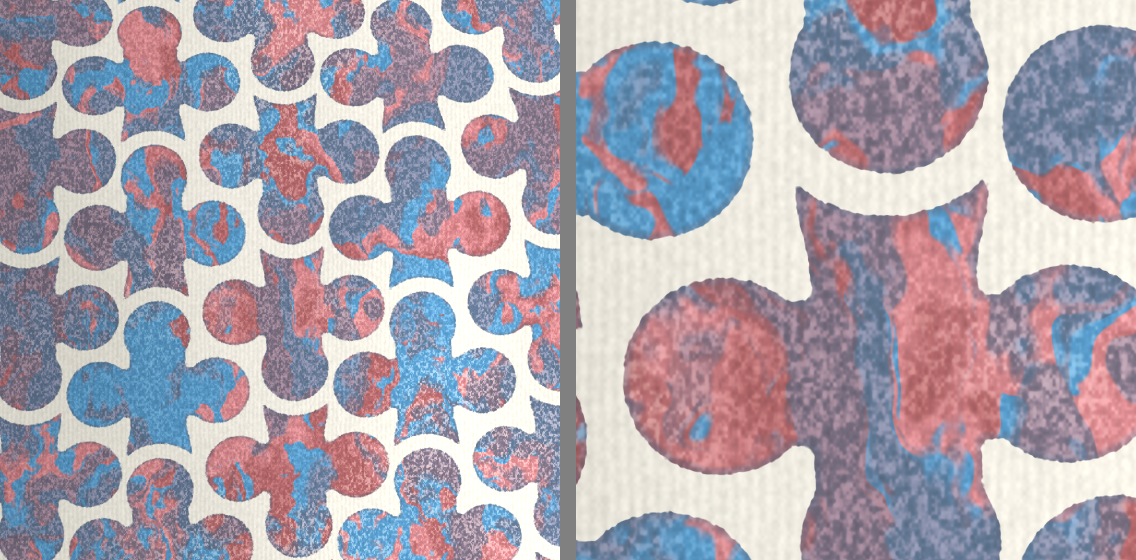
Left, the full canvas; right, a detail of the centre.
Reproduce this pattern procedurally as a Shadertoy shader.

```glsl
// Printed cloth: interlocking three-lobed motifs, upright and inverted in
// alternating columns, each filled with its own marbled blue and pink ink.
// Distance functions shape the motif; warped noise makes ink, weave and wear.

const vec2  PITCH       = vec2(0.234, 0.280);  // column and row spacing
const vec2  FIRST       = vec2(0.269, 0.431);  // first motif, from top left
const vec2  FLIP_OFFSET = vec2(0.007, 0.142);  // shift of inverted columns
const float SLOPE       = 0.037;               // rows rise to the right
const float LOBE_RADIUS = 0.0586;
const float LOBE_REACH  = 0.102;
const float BODY_HALF   = 0.049;
const float TAIL_CUT    = 0.086;               // radius of the hollow tail
const float MARBLE_FREQ = 9.0;
const vec2  THREADS     = vec2(270.0, 220.0);
const float GRAIN       = 0.30;

const vec3 CLOTH = vec3(0.975, 0.960, 0.915);
const vec3 BLUE  = vec3(0.36, 0.63, 0.82);
const vec3 PINK  = vec3(0.87, 0.55, 0.57);
const vec3 RED   = vec3(0.73, 0.42, 0.43);
const vec3 SLATE = vec3(0.42, 0.46, 0.55);

float hash(vec2 p) {
    vec3 q = fract(p.xyx * vec3(0.1031, 0.1030, 0.0973));
    q += dot(q, q.yzx + 33.33);
    return fract((q.x + q.y) * q.z);
}

float noise(vec2 p) {
    vec2 i = floor(p), f = fract(p);
    f = f * f * (3.0 - 2.0 * f);
    vec2 e = vec2(0.0, 1.0);
    return mix(mix(hash(i), hash(i + e.yx), f.x),
               mix(hash(i + e), hash(i + e.yy), f.x), f.y);
}

float fbm(vec2 p) {
    float sum = 0.0, amp = 0.53;
    for (int i = 0; i < 4; i++) {
        sum += amp * noise(p);
        p = mat2(1.6, 1.2, -1.2, 1.6) * p + 7.3;
        amp *= 0.5;
    }
    return sum;
}

float smin(float a, float b, float k) {
    float h = max(k - abs(a - b), 0.0) / k;
    return min(a, b) - 0.25 * h * h * k;
}

// Head, two side lobes, and a flared body hollowed by the next head
float motif(vec2 p) {
    p.x = abs(p.x);
    float halfWidth = BODY_HALF + 0.008 * (1.0 - smoothstep(-0.108, -0.055, p.y));
    float body = max(p.x - halfWidth, p.y - LOBE_REACH);
    float hollow = TAIL_CUT - length(p - vec2(0.0, LOBE_REACH - PITCH.y));
    body = -smin(-body, -hollow, 0.005);
    float arm = max(abs(p.y) - 0.043, p.x - LOBE_REACH);
    float head = length(p - vec2(0.0, LOBE_REACH + 0.002)) - LOBE_RADIUS;
    float lobe = length(p - vec2(LOBE_REACH, 0.0)) - LOBE_RADIUS;
    return smin(min(body, head), min(arm, lobe), 0.008);
}

// Slight stretch of the cloth; y runs down from the top edge
vec2 drape(vec2 uv) {
    float y = 1.0 - uv.y;
    float d = max(0.28 - y, 0.0);
    float x = uv.x - y * (0.012 + 0.025 * uv.x) + 0.18 * uv.x * uv.x * d;
    return vec2(x, y + SLOPE * uv.x - 0.45 * d * d);
}

vec3 marble(vec2 p, vec2 id, float grain) {
    vec2 seed = 37.0 * vec2(hash(id + 11.0), hash(id + 47.0));
    vec2 q = p * MARBLE_FREQ * vec2(1.15, 0.9) + seed;
    vec2 w = vec2(fbm(q), fbm(q + 19.0));
    vec2 r = q + 3.4 * (w - 0.5);
    float bias = 0.10 * (hash(id + 5.0) - 0.5);
    float hue = fbm(r) + bias + 0.025 * sin(24.0 * w.x + 9.0 * w.y);
    float depth = fbm(r * 1.2 + 31.0);
    vec3 warm = mix(PINK, RED, smoothstep(0.42, 0.62, depth));
    vec3 ink = mix(warm, BLUE, smoothstep(0.475, 0.515, hue));
    // Mottled veins where both inks share the threads
    float vein = smoothstep(0.47, 0.56, fbm(r * vec2(1.5, 0.9) + 63.0));
    vec3 mottle = mix(SLATE, mix(RED, BLUE, 0.45), smoothstep(0.3, 0.75, grain));
    return mix(ink, mottle, 0.78 * vein);
}

void mainImage(out vec4 fragColor, in vec2 fragCoord) {
    vec2 uv = fragCoord / iResolution.y;
    vec2 cloth = drape(uv);
    float pixel = 1.0 / iResolution.y;

    // Nearest motif among three neighbouring columns
    float dist = 1.0;
    vec2 local = vec2(0.0), id = vec2(0.0);
    float middle = round((cloth.x - FIRST.x) / PITCH.x);
    for (int i = -1; i <= 1; i++) {
        float column = middle + float(i);
        float inverted = mod(column, 2.0);
        vec2 p = cloth - FIRST - FLIP_OFFSET * inverted;
        p.x -= column * PITCH.x;
        p.y *= 2.0 * inverted - 1.0;
        float row = round((p.y - 0.028) / PITCH.y);
        p.y -= row * PITCH.y;
        float d = motif(p);
        if (d < dist) { dist = d; local = p; id = vec2(column, row); }
    }

    // Ink with a darker rim, a ragged edge and pale worn threads
    float grain = 0.6 * noise(uv * THREADS) + 0.4 * noise(uv * THREADS * 1.9 + 9.0);
    vec3 ink = marble(local, id, grain);
    ink = mix(ink, SLATE, 0.45 * smoothstep(-0.006, -0.001, dist));
    float worn = smoothstep(0.35, 0.75, fbm(uv * 4.0 + 80.0) + 0.25 * (uv.x - 0.5));
    ink = mix(ink, CLOTH, (0.08 + 0.32 * worn) * smoothstep(0.40, 0.80, grain));
    float edge = dist + 0.0022 * (grain - 0.5);
    float cover = 1.0 - smoothstep(-pixel, pixel, edge);
    vec3 color = mix(CLOTH, ink, cover);

    // Woven ribs, soft folds and light falling from the right
    float rib = 0.02 * sin(uv.x * 800.0 + 2.0 * noise(uv * 30.0));
    color *= 1.0 + (grain - 0.5) * GRAIN * mix(0.3, 1.0, cover) + rib;
    float light = mix(0.87, 1.05, smoothstep(0.0, 0.85, uv.x));
    color *= light + 0.07 * (noise(uv * vec2(5.0, 2.5) + 3.0) - 0.5);
    fragColor = vec4(clamp(color, 0.0, 1.0), 1.0);
}
```
